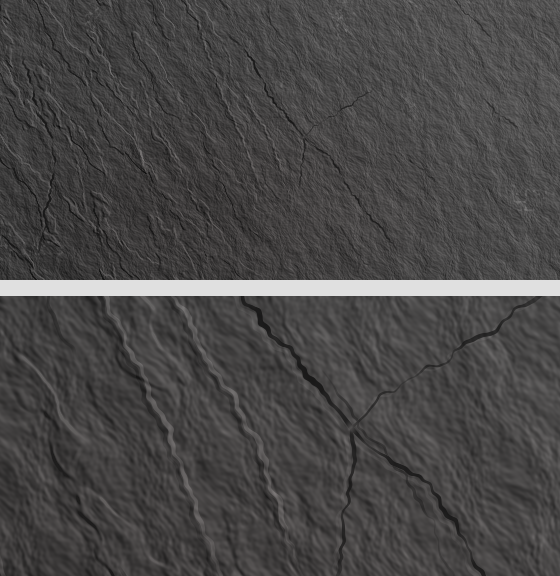
Top: the whole. Bottom: its middle third, enlarged.
Write a WebGL 2 fragment shader that draws this texture.

```glsl
#version 300 es
precision highp float;
// Dark slate: a gradient-noise height field, stretched along the cleavage and
// lit across it, with flaking ledges to the left, thin pale veins, scattered
// fissures and a forked crack, drawn as ragged lines over a slow tone change.
uniform vec2 u_resolution;
out vec4 fragColor;

const vec2 LIGHT = vec2(0.8, 0.6);
const vec2 GRAIN = vec2(0.55, -0.835);

vec2 hash2(vec2 cell) {
  vec3 h = fract(cell.xyx * vec3(0.1031, 0.1030, 0.0973));
  h += dot(h, h.yzx + 33.33);
  return fract((h.xx + h.yz) * h.zy);
}

float corner(vec2 cell, vec2 offset) {
  float angle = 6.2832 * hash2(cell).x;
  return dot(vec2(cos(angle), sin(angle)), offset);
}

float gradientNoise(vec2 p) {
  vec2 i = floor(p), f = p - i;
  vec2 u = f * f * f * (f * (f * 6.0 - 15.0) + 10.0);
  vec2 e = vec2(1.0, 0.0);
  float low = mix(corner(i, f), corner(i + e.xy, f - e.xy), u.x);
  float high = mix(corner(i + e.yx, f - e.yx), corner(i + e.xx, f - e.xx), u.x);
  return mix(low, high, u.y);
}

// Rough stone; each octave adds slopes of the given weight.
float stoneHeight(vec2 p, float flaking) {
  vec2 q = vec2(dot(p, vec2(-GRAIN.y, GRAIN.x)), dot(p, GRAIN)) + 20.0;
  q.x = dot(p, vec2(-GRAIN.y, -GRAIN.x * -1.0)) + 20.0;
  q += 0.014 * gradientNoise(q * 14.0);
  float height = 0.0, frequency = 13.0, weight = 0.38;
  for (int i = 0; i < 5; i++) {
    height += weight / frequency * gradientNoise(q * vec2(frequency, frequency * 0.7));
    q += 3.17;
    frequency *= 1.9;
    weight *= 1.27;
  }
  float layer = gradientNoise(q * vec2(13.0, 4.0)) + 0.25 * gradientNoise(q * vec2(50.0, 25.0));
  return height + 0.024 * flaking * smoothstep(-0.05, 0.05, layer - 0.15);
}

// Coverage of a ragged line from a to b that thins out towards b.
float crack(vec2 p, vec2 a, vec2 b, float width, float seed, float pixel) {
  float len = distance(a, b);
  vec2 axis = (b - a) / len, r = p - a;
  float along = dot(r, axis);
  float across = r.x * axis.y - r.y * axis.x;
  float row = seed * 3.7 + 0.4;
  float bend = 0.05 * gradientNoise(vec2(along * 4.0, row))
             + 0.011 * gradientNoise(vec2(along * 22.0, row + 9.0))
             + 0.007 * gradientNoise(vec2(along * 70.0, row + 17.0));
  bend *= smoothstep(0.0, 0.08, along);
  float swell = 0.75 + 1.1 * gradientNoise(vec2(along * 22.0, row + 31.0));
  float ends = smoothstep(-0.004, 0.012, along) * (1.0 - smoothstep(0.65 * len, len, along));
  float halfWidth = 0.5 * width * swell;
  float line = 1.0 - smoothstep(halfWidth - 0.5 * pixel, halfWidth + 0.8 * pixel, abs(across - bend));
  return line * ends * clamp(swell * 1.3, 0.0, 1.0);
}

// Long pale veins, steep and roughly parallel.
float veins(vec2 p, float pixel) {
  float cover = 0.0;
  for (int i = 0; i < 5; i++) {
    float k = float(i);
    vec2 rnd = hash2(vec2(k + 4.0, 11.0));
    vec2 top = vec2(0.2 + 0.15 * k, 0.55 + 0.5 * fract(k * 0.618 + 0.1));
    vec2 foot = top + vec2(0.22 + 0.12 * rnd.y, -0.6 - 0.3 * rnd.x);
    cover = max(cover, (0.65 + 0.35 * rnd.y) * crack(p, top, foot, 0.006, k + 2.0, pixel));
  }
  return cover;
}

// Short dark fissures, leaning further over towards the right.
float fissures(vec2 p, float pixel) {
  float cover = 0.0;
  for (int i = 0; i < 18; i++) {
    float k = float(i);
    vec2 rnd = hash2(vec2(k + 1.0, 37.0));
    vec2 start = vec2(2.0 * pow((k + rnd.x) / 18.0, 1.2), fract(k * 0.618 + 0.3) + 0.1);
    vec2 lean = normalize(vec2(0.2 + 0.32 * start.x, -0.75));
    vec2 end = start + lean * (0.15 + 0.25 * rnd.y);
    cover = max(cover, (0.35 + 0.5 * rnd.x) * crack(p, start, end, 0.004, k + 20.0, pixel));
  }
  return cover;
}

// Forked crack near the centre and a long split on the left.
float mainCracks(vec2 p, float pixel) {
  vec2 hub = vec2(1.085, 0.51), elbow = vec2(0.19, 0.5);
  float fork = crack(p, hub, vec2(0.76, 0.95), 0.007, 51.0, pixel);
  fork = max(fork, 0.9 * crack(p, hub, vec2(1.48, 0.03), 0.005, 52.0, pixel));
  fork = max(fork, 0.8 * crack(p, hub, vec2(1.36, 0.72), 0.004, 53.0, pixel));
  fork = max(fork, 0.8 * crack(p, hub, vec2(1.09, 0.3), 0.004, 54.0, pixel));
  float split = crack(p, elbow, vec2(0.05, 0.85), 0.007, 55.0, pixel);
  return max(fork, max(split, crack(p, elbow, vec2(0.12, 0.02), 0.007, 56.0, pixel)));
}

void main() {
  float pixel = 1.0 / u_resolution.y;
  vec2 p = gl_FragCoord.xy * pixel;

  // Slow tone: darker at lower left, lighter at right.
  float patches = gradientNoise(p * 2.3 + 5.0) + 0.6 * gradientNoise(p * 6.0 + 9.0);
  float tone = mix(0.238, 0.306, smoothstep(0.4, 1.9, p.x + 0.3 * (p.y - 0.5)));
  tone += 0.03 * (p.y - 0.5) + 0.022 * patches;

  // Relief lighting by the slope along the light.
  float flaking = (1.0 - smoothstep(0.2, 1.3, p.x + 0.25 * patches)) * 0.85 + 0.15;
  vec2 reach = LIGHT * 0.0014;
  float slope = (stoneHeight(p - reach, flaking) - stoneHeight(p + reach, flaking)) / 0.0028;
  float shade = tone + 0.038 * clamp(slope, -3.4, 3.4);

  // Chalky scuffs, veins with a shadow side, then open cracks with a lit rim.
  float scuff = smoothstep(0.32, 0.5, gradientNoise(p * 4.5 + 31.0));
  shade += 0.08 * scuff * smoothstep(0.1, 0.4, gradientNoise(p * 70.0));
  shade -= 0.06 * veins(p + LIGHT * 0.007, pixel);
  shade += 0.12 * veins(p, pixel);
  shade += 0.05 * mainCracks(p + LIGHT * 0.008, pixel);
  float dark = max(mainCracks(p, pixel), 0.8 * fissures(p, pixel));
  shade = mix(shade, 0.085, 0.9 * dark);

  // A faint warm cast in the lower middle.
  float warmth = 1.0 - smoothstep(0.1, 0.7, length((p - vec2(0.85, 0.25)) * vec2(0.7, 1.2)));
  vec3 colour = shade * mix(vec3(1.0), vec3(1.025, 0.99, 0.985), 0.3 + 0.7 * warmth);
  fragColor = vec4(clamp(colour, 0.0, 1.0), 1.0);
}
```
